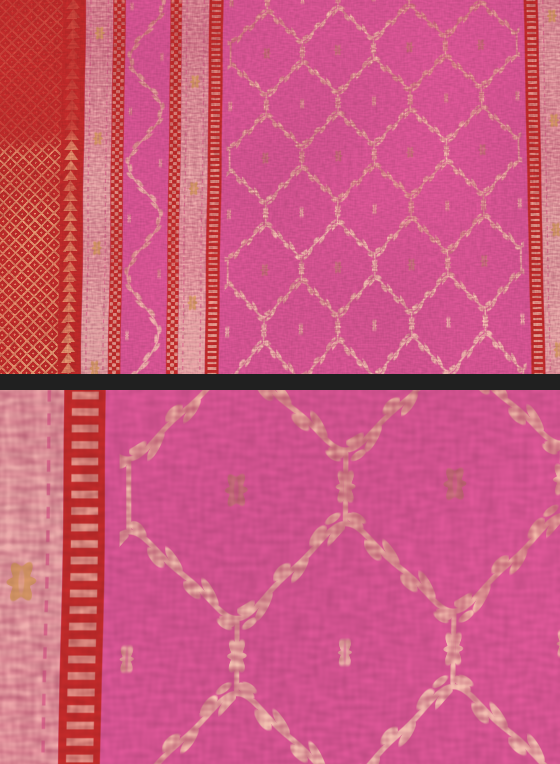
Top: the whole. Bottom: its middle third, enlarged.
A WebGL 1 fragment shader for this texture:

```glsl
precision highp float;
uniform vec2 u_resolution;

const float TAU = 6.28319;
const vec2 CELL = vec2(0.19, 0.14);

float fill(float d) {
  float px = 0.9 / u_resolution.y;
  return 1.0 - smoothstep(-px, px, d);
}

float band(float x, float a, float b) {
  return fill(max(a - x, x - b));
}

vec2 gradient(vec2 i) {
  float a = TAU * fract(sin(dot(i, vec2(127.1, 311.7))) * 43758.5);
  return vec2(cos(a), sin(a));
}

float noise(vec2 p) {
  vec2 i = floor(p), f = fract(p), w = f * f * (3.0 - 2.0 * f), e = vec2(1, 0);
  float low = mix(dot(gradient(i), f), dot(gradient(i + e.xy), f - e.xy), w.x);
  float high = mix(dot(gradient(i + e.yx), f - e.yx), dot(gradient(i + e.xx), f - e.xx), w.x);
  return mix(low, high, w.y);
}

float ellipse(vec2 q, vec2 size) {
  return fill((length(q / size) - 1.0) * min(size.x, size.y));
}

// Petalled motif with a slit through its middle
float flower(vec2 q, vec2 size) {
  float petals = 0.82 + 0.18 * cos(6.0 * atan(q.y, q.x + 1e-5));
  float body = fill((length(q / size) - petals) * size.x);
  return body * (1.0 - 0.5 * ellipse(q, size * vec2(0.2, 0.5)));
}

// Stem with slanted leaves on alternating sides
float vine(float d, float along, float leafLength) {
  float side = mod(floor(along), 2.0) * 2.0 - 1.0;
  vec2 q = vec2((fract(along) - 0.5) * leafLength, d - side * 0.0045);
  q.x += side * q.y * 0.7;
  return max(fill(abs(d) - 0.0023), ellipse(q, vec2(leafLength * 0.46, 0.0048)));
}

// Staggered trellis: x counts columns, y counts rows
float trellis(vec2 c) {
  float flip = mod(floor(c.y), 2.0) * 2.0 - 1.0;
  float a = TAU * c.x;
  float curve = -flip * 0.25 * (cos(a) + 0.1 * cos(3.0 * a));
  float slope = 0.25 * TAU * (sin(a) + 0.3 * sin(3.0 * a)) * CELL.y / CELL.x;
  float stretch = sqrt(1.0 + slope * slope);
  float d = (fract(c.y) - 0.5 - curve) * CELL.y / stretch;
  float gold = vine(d, c.x * 12.0, CELL.x / 12.0 * stretch);

  // Upright links with a bud and curled ends
  float row = floor(c.y + 0.5);
  float shift = 0.5 * mod(row, 2.0);
  vec2 q = vec2(fract(c.x + shift) - 0.5, c.y - row);
  q.x = fract(c.x + shift + (shift > 0.0 ? 0.0 : 0.0)) - 0.5;
  q *= CELL;
  float inner = step(0.2, c.x) * step(c.x, 3.8);
  gold = max(gold, fill(max(abs(q.x) - 0.0022, abs(q.y) - 0.033)));
  gold = max(gold, inner * flower(q, vec2(0.0085, 0.019)));
  vec2 curl = abs(q) - vec2(0.011, 0.027);
  curl.y -= curl.x * 0.5;
  return max(gold, inner * ellipse(curl, vec2(0.0065, 0.0038)));
}

void main() {
  vec2 p = gl_FragCoord.xy / u_resolution.y;
  float s = 1.0 - p.y;

  // Slight spread and tilt of the cloth
  float x = p.x + s * mix(0.0137, -0.021, clamp((p.x - 0.59) / 0.82, 0.0, 1.0));
  x += 0.0025 * noise(p * 5.0);
  float t = s + 0.04 * (p.x - 0.78) + 0.004 * noise(p * 4.0 + 9.0);
  float r = 7.21 * t - 0.5 * t * t * t;

  // Thread grain and metallic sheen
  float grain = noise(p * vec2(70, 210)) + 0.6 * noise(p * vec2(230, 60) + 31.0);
  float sheen = clamp(0.35 + 0.5 * s + 0.5 * noise(p * vec2(3, 5)) + 0.5 * grain, 0.0, 1.0);
  vec3 magenta = vec3(0.82, 0.32, 0.56);
  vec3 red = vec3(0.73, 0.16, 0.16);
  vec3 gold = mix(vec3(0.77, 0.43, 0.43), vec3(0.91, 0.72, 0.66), sheen);
  vec3 color = magenta;

  // Trellis field and its small motifs
  vec2 c = vec2((x - 0.619) / CELL.x, r);
  float field = band(x, 0.611, 1.387);
  color = mix(color, gold, field * trellis(c) * (0.82 + 0.3 * grain));
  float row = floor(r + 0.5), odd = mod(row, 2.0);
  vec2 q = vec2(fract(c.x + 0.5 - 0.5 * odd) - 0.5, r - row) * CELL;
  float motif = flower(q, mix(vec2(0.006, 0.017), vec2(0.010, 0.018), odd));
  color = mix(color, mix(gold, vec3(0.68, 0.32, 0.38), 0.65 * odd), 0.85 * field * motif);

  // Single waving vine in the narrow magenta strip
  float slope = 0.043 * 0.5 * TAU / CELL.y * sin(0.5 * TAU * r);
  float stretch = sqrt(1.0 + slope * slope);
  float d = (x - 0.393 - 0.043 * cos(0.5 * TAU * r)) / stretch;
  float strip = band(x, 0.338, 0.455);
  color = mix(color, gold, 0.85 * strip * vine(d, r * 7.0, CELL.y / 7.0 * stretch));
  q = vec2(x - mix(0.353, 0.435, odd), (r - row) * CELL.y);
  color = mix(color, gold, 0.8 * strip * flower(q, vec2(0.005, 0.014)));

  // Pale strips with dashed lines and gold flowers
  float pale = band(x, 0.230, 0.303) + band(x, 0.488, 0.561) + band(x, 1.437, 1.6);
  float l = x - (x < 0.4 ? 0.230 : x < 1.0 ? 0.488 : 1.437);
  float ribs = 0.5 + 0.5 * sin(TAU * s * 85.0);
  vec3 cloth = mix(vec3(0.79, 0.40, 0.50), vec3(0.88, 0.64, 0.64), clamp(sheen * 0.8 + 0.25 * ribs, 0.0, 1.0));
  float dashes = smoothstep(-0.3, 0.3, sin(TAU * s * 48.0));
  float lines = fill(abs(abs(l - 0.0365) - 0.023) - 0.0015);
  cloth = mix(cloth, vec3(0.80, 0.32, 0.50), 0.75 * lines * dashes);
  float phase = x > 0.4 && x < 1.0 ? 1.5 : 0.5;
  q = vec2(l - 0.037, (fract((r - phase) * 0.5 + 0.5) - 0.5) * 2.0 * CELL.y);
  cloth = mix(cloth, vec3(0.80, 0.56, 0.36), 0.9 * flower(q, vec2(0.013, 0.021)));
  color = mix(color, cloth, pale);

  // Red chequered strips
  float checkers = band(x, 0.303, 0.336) + band(x, 0.457, 0.488);
  l = x - (x < 0.4 ? 0.303 : 0.457);
  float check = smoothstep(-0.2, 0.4, sin(TAU * l / 0.0215) * sin(TAU * s * 52.0));
  color = mix(color, mix(red, gold, 0.7 * check * band(l, 0.002, 0.031)), checkers);

  // Red ladders with gold rungs
  float ladders = band(x, 0.561, 0.598) + band(x, 1.400, 1.437);
  l = x - (x < 1.0 ? 0.561 : 1.400);
  float rungs = smoothstep(-0.3, 0.5, cos(TAU * s * 68.0)) * band(l, 0.007, 0.031);
  color = mix(color, mix(red, gold, 0.75 * rungs), ladders);

  // Brocade border: nested diamonds and a column of small trees
  vec2 g = abs(fract(vec2(x, t) / 0.034) - 0.5);
  float diamonds = smoothstep(-0.1, 0.7, cos(2.0 * TAU * (g.x + g.y))) * band(x, -0.1, 0.168);
  float trees = fill(abs(x - 0.196) - 0.019 * fract(t / 0.027)) * band(x, 0.175, 0.218);
  float shine = mix(0.2, 0.8, smoothstep(0.34, 0.43, s + 0.08 * noise(p * 6.0)));
  shine *= 0.85 + 0.6 * noise(p * vec2(6, 9) + 4.0) + 0.3 * grain;
  vec3 brocade = mix(red, vec3(0.88, 0.60, 0.45), clamp(shine * max(diamonds, trees), 0.0, 1.0));
  color = mix(color, brocade, fill(x - 0.230));

  color *= 1.0 + 0.09 * grain + 0.05 * noise(p * 3.0 + 17.0);
  gl_FragColor = vec4(color, 1.0);
}
```
